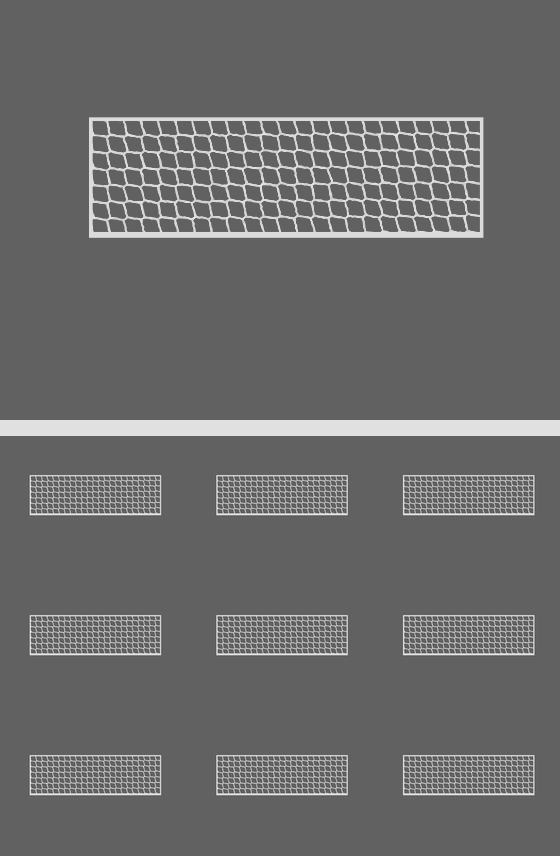
Top, the tile; bottom, the same tile 3 across and 3 down.
A Shadertoy shader for this pattern:

```glsl
// A pale framed net of slanted, slightly ragged mesh on a flat grey ground.

const float TAU = 6.2831853;
const vec2 CANVAS = vec2(4.0 / 3.0, 1.0);
const vec3 GROUND = vec3(0.38);
const vec3 CORD_DARK = vec3(0.80);
const vec3 CORD_LIGHT = vec3(0.89);
const vec3 FRAME = vec3(0.86);

// Frame and opening as lower-left and upper-right corners
const vec4 OUTER = vec4(0.2118, 0.4340, 1.1510, 0.7205);
const vec4 OPENING = vec4(0.2205, 0.4479, 1.1424, 0.7118);

// Mesh: 23 cells across, 7 down, counted from the upper left
const vec2 MESH_ORIGIN = vec2(0.2179, 0.7147);
const vec2 CELL = vec2(0.04054, 0.03932);
const vec2 SLANT = vec2(0.07, 0.048);
const float TILT = 0.0085;
const float CORD_RADIUS = 0.0027;

float hash(vec2 p) {
    p = fract(p * vec2(0.1031, 0.1147));
    p += dot(p, p.yx + 33.33);
    return fract((p.x + p.y) * p.x * 37.0);
}

float valueNoise(vec2 p) {
    vec2 i = floor(p), f = fract(p);
    f = f * f * (3.0 - 2.0 * f);
    float low = mix(hash(i), hash(i + vec2(1, 0)), f.x);
    float high = mix(hash(i + vec2(0, 1)), hash(i + vec2(1, 1)), f.x);
    return mix(low, high, f.y);
}

// Rising sawtooth with rounded corners and a quick return at whole numbers
vec2 softSaw(vec2 t) {
    t *= TAU;
    return -(sin(t) + 0.4 * sin(2.0 * t) + 0.15 * sin(3.0 * t));
}

float boxDistance(vec2 p, vec4 box) {
    vec2 d = max(box.xy - p, p - box.zw);
    return length(max(d, 0.0)) + min(max(d.x, d.y), 0.0);
}

float coverage(float dist, float pixel) {
    return 1.0 - smoothstep(-0.5 * pixel, 0.5 * pixel, dist);
}

// Distance to the nearest cord of the mesh
float netDistance(vec2 p) {
    vec2 down = vec2(p.x, -p.y) - vec2(MESH_ORIGIN.x, -MESH_ORIGIN.y);
    down.y += TILT * down.x;
    vec2 g = down / CELL;

    // Each segment leans, then steps back at the crossing
    vec2 lean = SLANT * softSaw(g.yx);
    vec2 ragged = vec2(valueNoise(g * 6.0), valueNoise(g * 6.0 + 57.0)) - 0.5;
    vec2 drift = vec2(valueNoise(g + 11.0), valueNoise(g + 83.0)) - 0.5;
    vec2 mesh = g - lean + 0.06 * ragged + 0.05 * drift;

    vec2 d = abs(fract(mesh + 0.5) - 0.5) * CELL;
    return min(d.x, d.y) - CORD_RADIUS;
}

void mainImage(out vec4 fragColor, in vec2 fragCoord) {
    vec2 p = fragCoord / iResolution.xy * CANVAS;
    float pixel = 1.0 / iResolution.y;

    // Cords, with small changes of tone along them
    float tone = valueNoise(p / CELL * 4.0);
    vec3 cord = mix(CORD_DARK, CORD_LIGHT, tone);
    vec3 color = mix(GROUND, cord, coverage(netDistance(p), pixel));

    // Frame, heavier along the bottom
    color = mix(FRAME, color, coverage(boxDistance(p, OPENING), pixel));

    // Flat ground around the frame
    color = mix(GROUND, color, coverage(boxDistance(p, OUTER), pixel));

    fragColor = vec4(color, 1.0);
}
```
